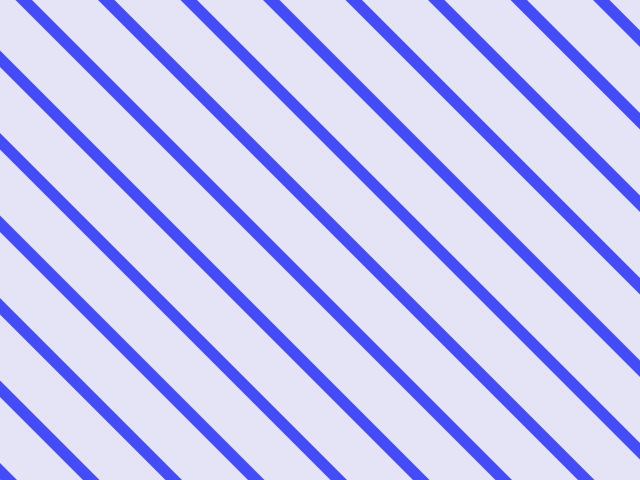
Give the GLSL for this pattern, as a Shadertoy shader.

```glsl
// Flat blue diagonal stripes descending to the right over pale lavender.

const vec3 LAVENDER = vec3(0.898, 0.894, 0.967);
const vec3 BLUE = vec3(0.263, 0.298, 0.969);

// All lengths are fractions of the canvas height.
const float SPACING = 0.171875;     // stripe repeat along either axis
const float STRIPE_SHARE = 0.2;     // stripe width relative to the repeat
const float STRIPE_CENTER = 0.106;  // stripe middle within one repeat

// Signed distance to the nearest stripe; negative inside.
float stripeDistance(vec2 p, float spacing, float share, float center) {
    float phase = fract((p.x + p.y) / spacing - center + 0.5) - 0.5;
    // The diagonal axis sum shrinks by sqrt(2) when measured across a stripe.
    return (abs(phase) - 0.5 * share) * spacing * inversesqrt(2.0);
}

// Edge coverage, smoothed over one pixel.
float coverage(float dist, float pixel) {
    return clamp(0.5 - dist / pixel, 0.0, 1.0);
}

void mainImage(out vec4 fragColor, in vec2 fragCoord) {
    float pixel = 1.0 / iResolution.y;
    vec2 p = fragCoord * pixel;

    float dist = stripeDistance(p, SPACING, STRIPE_SHARE, STRIPE_CENTER);
    vec3 color = mix(LAVENDER, BLUE, coverage(dist, pixel));

    fragColor = vec4(color, 1.0);
}
```
